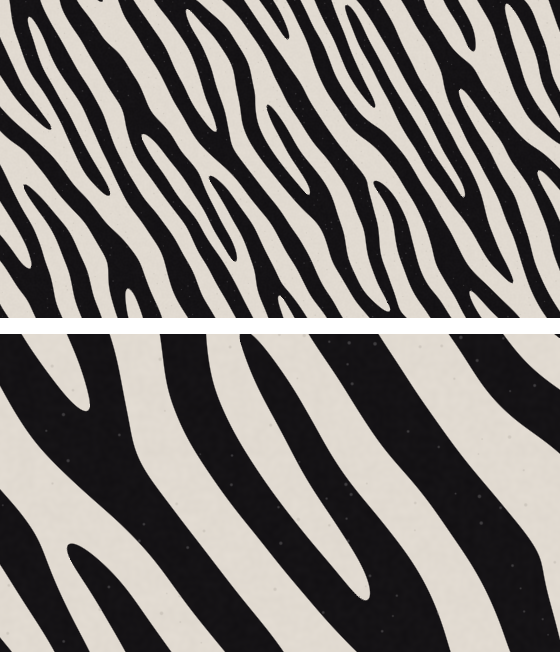
Top, the full canvas; bottom, a detail of the centre.
A Shadertoy shader for this pattern:

```glsl
// Zebra hide: slanted dark and pale stripes with forks and tapering tips.
// A plane wave is bent by gradient noise; scattered phase vortices of alternating
// sign insert or end a stripe, and the wave is cut into two inks with fine specks.

#define PERIOD      0.108  // stripe spacing, in canvas heights
#define SLANT       1.06   // stripe angle below the horizontal, radians
#define FORK_CELL   0.26   // spacing of the forks
#define TAPER       2.3    // length of the tips relative to their width
#define BEND        0.085  // broad sway of the stripes
#define WAVER       0.010  // small wobble of the edges
#define SWELL       0.55   // variation of stripe thickness
#define PALE_BIAS   0.03   // shifts the balance towards the pale ink
#define EDGE_PIXELS 1.3    // width of the smoothed edge
#define SPECK_CELL  0.024  // spacing of the specks

const float TAU = 6.28319;
const vec3 PALE = vec3(0.882, 0.855, 0.818);
const vec3 DARK = vec3(0.080, 0.072, 0.082);

vec2 hash2(vec2 p) {
    vec3 q = fract(p.xyx * vec3(0.1031, 0.1030, 0.0973));
    q += dot(q, q.yzx + 33.33);
    return fract((q.xx + q.yz) * q.zy);
}

float cornerSlope(vec2 cell, vec2 offset) {
    float a = TAU * hash2(cell + 71.0).x;
    return dot(vec2(cos(a), sin(a)), offset);
}

float gradientNoise(vec2 p) {
    vec2 i = floor(p), f = fract(p);
    vec2 w = f * f * f * (f * (f * 6.0 - 15.0) + 10.0);
    vec2 e = vec2(1.0, 0.0);
    float low  = mix(cornerSlope(i, f), cornerSlope(i + e, f - e), w.x);
    float high = mix(cornerSlope(i + e.yx, f - e.yx), cornerSlope(i + 1.0, f - 1.0), w.x);
    return mix(low, high, w.y);
}

// Sum of the vortex angles; jumps of a full turn vanish in the cosine.
float forkPhase(vec2 p, vec2 along, vec2 across, float aspect) {
    int cols = int(aspect / FORK_CELL) + 3;
    int rows = int(1.0 / FORK_CELL) + 3;
    float phase = 0.0;
    for (int j = -1; j < rows - 1; j++) {
        for (int i = -1; i < cols - 1; i++) {
            vec2 cell = vec2(i, j);
            vec2 core = (cell + 0.15 + 0.7 * hash2(cell + 19.0)) * FORK_CELL;
            vec2 d = p - core;
            float turn = mod(cell.x + cell.y, 2.0) * 2.0 - 1.0;
            phase += turn * atan(dot(d, across) * TAPER, dot(d, along));
        }
    }
    return phase;
}

// Positive in pale stripes, negative in dark ones.
float stripeWave(vec2 p, float aspect) {
    vec2 along = vec2(cos(SLANT), -sin(SLANT));
    vec2 across = vec2(sin(SLANT), cos(SLANT));
    float u = dot(p, across)
            + BEND * gradientNoise(p * 2.1 + 5.0)
            + WAVER * gradientNoise(p * 8.5 + 40.0);
    float phase = TAU * u / PERIOD + forkPhase(p, along, across, aspect);
    return cos(phase) + PALE_BIAS + SWELL * gradientNoise(p * 3.2 + 23.0);
}

// Sparse tiny dots, from 0 to 1.
float specks(vec2 p, float pixel) {
    vec2 cell = floor(p / SPECK_CELL);
    vec2 place = hash2(cell + 7.0), kind = hash2(cell + 131.0);
    float radius = mix(0.0006, 0.0018, kind.y);
    float d = length(p - (cell + 0.15 + 0.7 * place) * SPECK_CELL) - radius;
    return step(kind.x, 0.22) * (1.0 - smoothstep(-pixel, pixel, d));
}

void mainImage(out vec4 fragColor, in vec2 fragCoord) {
    float pixel = 1.0 / iResolution.y;
    vec2 p = fragCoord * pixel;

    // Stripes, with the edge measured by the slope of the wave
    float wave = stripeWave(p, iResolution.x * pixel);
    float slope = length(vec2(dFdx(wave), dFdy(wave))) + 1e-4;
    float pale = clamp(0.5 + wave / (slope * EDGE_PIXELS), 0.0, 1.0);
    vec3 color = mix(DARK, PALE, pale);

    // Specks: light dust on the dark ink, faint dust on the pale ink
    float dust = specks(p, pixel);
    color += dust * mix(0.16, -0.07, pale);

    // Faint paper grain
    color += 0.012 * gradientNoise(p * 130.0) + 0.008 * gradientNoise(p * 45.0);

    fragColor = vec4(color, 1.0);
}
```
